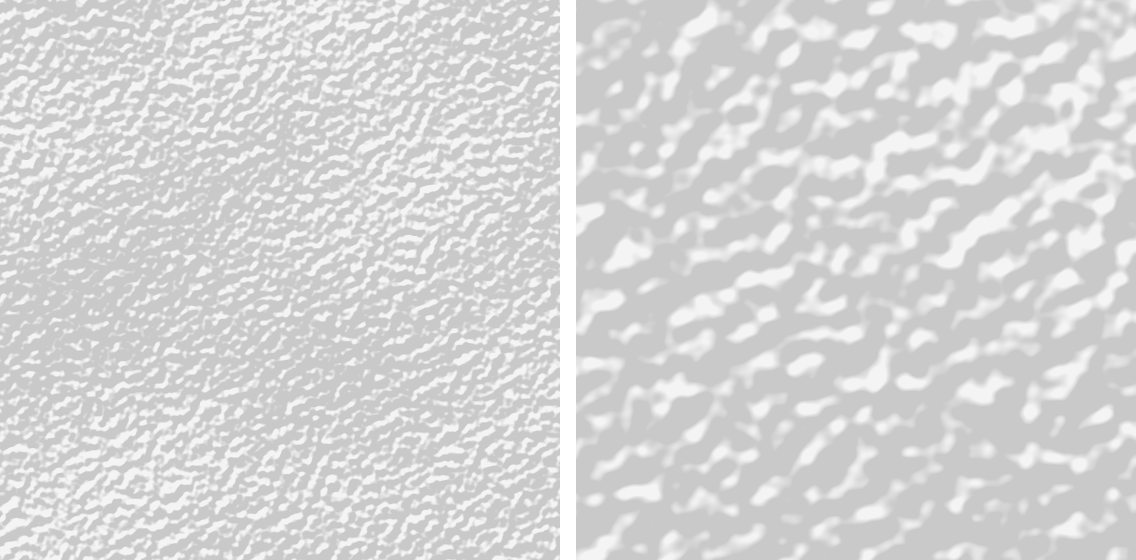
Left, the full canvas; right, a detail of the centre.
Give the GLSL for this texture, as a WebGL 2 fragment shader.

```glsl
#version 300 es
precision highp float;

uniform vec2 u_resolution;
out vec4 fragColor;

const vec3 BASE_COLOR = vec3(0.787);
const vec3 LIT_COLOR = vec3(0.958);
const float GRAIN_SCALE = 60.0;     // grain cells per canvas height
const float GRAIN_STRETCH = 0.78;   // below 1 lengthens grains along the ridge
const float RIDGE_ANGLE = 0.47;     // ridge direction in radians
const float RELIEF_STEP = 0.0094;   // distance between the two height samples
const float FINE_WEIGHT = 0.5;
const float LIT_START = -0.03;
const float LIT_END = 0.42;
const float PATCH_SCALE = 3.2;
const float PATCH_WEIGHT = 0.38;

const float TAU = 6.28319;

float hash(vec2 cell) {
    vec3 q = fract(cell.xyx * vec3(0.1031, 0.1030, 0.0973));
    q += dot(q, q.yzx + 33.33);
    return fract((q.x + q.y) * q.z);
}

mat2 rotation(float angle) {
    float c = cos(angle), s = sin(angle);
    return mat2(c, s, -s, c);
}

// Dot product of a random unit gradient with the offset from its corner
float cornerSlope(vec2 cell, vec2 offset) {
    float angle = TAU * hash(cell);
    return dot(vec2(cos(angle), sin(angle)), offset);
}

float gradientNoise(vec2 p) {
    vec2 cell = floor(p);
    vec2 f = p - cell;
    vec2 w = f * f * f * (f * (f * 6.0 - 15.0) + 10.0);
    vec2 e = vec2(1.0, 0.0);
    float low = mix(cornerSlope(cell, f), cornerSlope(cell + e.xy, f - e.xy), w.x);
    float high = mix(cornerSlope(cell + e.yx, f - e.yx), cornerSlope(cell + e.xx, f - e.xx), w.x);
    return mix(low, high, w.y);
}

// Rough surface in ridge space: x runs along the ridges, y across them
float surfaceHeight(vec2 p) {
    vec2 q = p * GRAIN_SCALE * vec2(GRAIN_STRETCH, 1.0);
    float coarse = gradientNoise(q + 217.3);
    float fine = gradientNoise(rotation(0.6) * q * 2.03 + 431.7);
    return coarse + FINE_WEIGHT * fine;
}

void main() {
    vec2 p = gl_FragCoord.xy / min(u_resolution.x, u_resolution.y);
    vec2 ridge = rotation(-RIDGE_ANGLE) * p;

    // Relief: height difference across the ridges, lit from the upper left
    vec2 halfStep = vec2(0.0, 0.5 * RELIEF_STEP);
    float relief = surfaceHeight(ridge - halfStep) - surfaceHeight(ridge + halfStep);

    // Broad patches of denser and sparser grain
    relief += PATCH_WEIGHT * gradientNoise(ridge * PATCH_SCALE * vec2(0.7, 1.0) + 61.4);

    float light = clamp((relief - LIT_START) / (LIT_END - LIT_START), 0.0, 1.0);
    fragColor = vec4(mix(BASE_COLOR, LIT_COLOR, light), 1.0);
}
```
